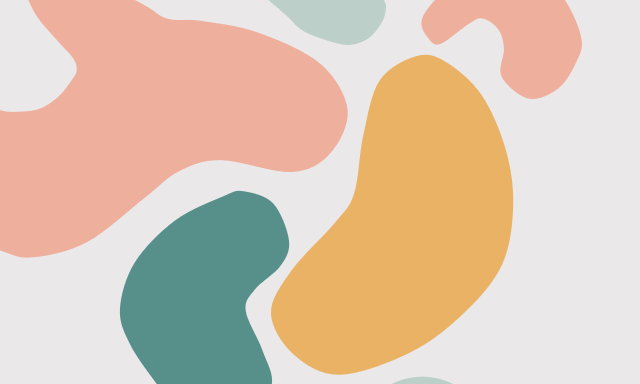
Reproduce this background procedurally as a Shadertoy shader.

```glsl
const int KNOTS = 16;
const int STEPS = 8;

// Point on a Catmull-Rom span from b to c
vec2 spline(vec2 a, vec2 b, vec2 c, vec2 d, float t) {
    return b + 0.5 * t * (c - a + t * (2.0 * a - 5.0 * b + 4.0 * c - d
             + t * (3.0 * (b - c) + d - a)));
}

// Signed distance to the closed smooth curve through the knots
float blob(vec2 p, vec2 knot[KNOTS]) {
    float nearest = 1e9, side = 1.0;
    vec2 from = knot[0];
    for (int i = 0; i < KNOTS; i++) {
        vec2 a = knot[(i + KNOTS - 1) % KNOTS];
        vec2 b = knot[i];
        vec2 c = knot[(i + 1) % KNOTS];
        vec2 d = knot[(i + 2) % KNOTS];
        for (int s = 1; s <= STEPS; s++) {
            vec2 to = spline(a, b, c, d, float(s) / float(STEPS));
            vec2 edge = to - from, rel = p - from;
            vec2 gap = rel - edge * clamp(dot(rel, edge) / dot(edge, edge), 0.0, 1.0);
            nearest = min(nearest, dot(gap, gap));
            // Flip the side at each crossing to the right of p
            if ((from.y > p.y) != (to.y > p.y) &&
                rel.x < edge.x * rel.y / edge.y) side = -side;
            from = to;
        }
    }
    return side * sqrt(nearest);
}

// Lay a flat colour inside a shape with a one-pixel soft edge
void paint(inout vec3 col, vec3 ink, float dist) {
    float pixel = 100.0 / iResolution.y;
    col = mix(col, ink, clamp(0.5 - dist / pixel, 0.0, 1.0));
}

void mainImage(out vec4 fragColor, in vec2 fragCoord) {
    // The canvas is 100 units high and 167 wide
    vec2 p = fragCoord / iResolution.xy * vec2(167.0, 100.0);

    vec3 paper = vec3(0.918, 0.910, 0.910);
    vec3 coral = vec3(0.933, 0.686, 0.616);
    vec3 ochre = vec3(0.914, 0.698, 0.392);
    vec3 teal  = vec3(0.341, 0.561, 0.541);
    vec3 sage  = vec3(0.737, 0.812, 0.788);
    vec3 col = paper;

    // Large coral body, then the paper notch at its upper left
    paint(col, coral, blob(p, vec2[KNOTS](
        vec2(-15.2, 41.3), vec2(0, 34.8), vec2(8.7, 33), vec2(22.8, 37),
        vec2(38, 48.7), vec2(46.7, 55.4), vec2(57.6, 58.3), vec2(76.1, 55.2),
        vec2(86.1, 60), vec2(90.7, 71.3), vec2(83.7, 83.3), vec2(67.4, 91.5),
        vec2(52.2, 94.6), vec2(43.5, 95.2), vec2(35.2, 100), vec2(4.3, 115.2))));
    paint(col, paper, blob(p, vec2[KNOTS](
        vec2(7.4, 100), vec2(10, 95.2), vec2(14.8, 89.6), vec2(19.1, 84.8),
        vec2(20, 81.7), vec2(18.7, 79.1), vec2(15.2, 74.8), vec2(10.4, 71.7),
        vec2(4.8, 70.9), vec2(0, 71.3), vec2(-6.5, 73.9), vec2(-10.9, 82.6),
        vec2(-10.9, 95.7), vec2(-8.7, 106.5), vec2(0, 110.9), vec2(5.4, 105.4))));

    // Ochre bean
    paint(col, ochre, blob(p, vec2[KNOTS](
        vec2(108.7, 85.4), vec2(116.3, 83.9), vec2(125.7, 75.2), vec2(132, 60.9),
        vec2(133.9, 46.3), vec2(131.1, 31.3), vec2(121.7, 19.1), vec2(107.6, 8.5),
        vec2(88.7, 2.4), vec2(76.5, 7.8), vec2(70.7, 18.5), vec2(76.1, 29.6),
        vec2(87.4, 42), vec2(92.4, 49.6), vec2(94.8, 64.8), vec2(99.1, 79.1))));

    // Teal bean, running off the bottom
    paint(col, teal, blob(p, vec2[KNOTS](
        vec2(63.5, 50.2), vec2(71.3, 47), vec2(75.4, 37.4), vec2(73.3, 30.9),
        vec2(66.5, 24.6), vec2(64.1, 19.1), vec2(68.5, 8.7), vec2(70.9, -0.4),
        vec2(65.2, -10.9), vec2(47.8, -8.7), vec2(40.9, 0), vec2(33.9, 10.4),
        vec2(31.3, 19.6), vec2(35.2, 31.7), vec2(45.7, 42.6), vec2(58.3, 48.9))));

    // Coral hook at the upper right
    paint(col, coral, blob(p, vec2[KNOTS](
        vec2(113.5, 100), vec2(110, 94.6), vec2(111.5, 90.4), vec2(114.8, 88.5),
        vec2(122.2, 93.7), vec2(125.9, 95.2), vec2(130, 92.4), vec2(131.5, 87.4),
        vec2(130.9, 80), vec2(138, 74.3), vec2(145.7, 77), vec2(150.4, 83.9),
        vec2(151.7, 90), vec2(147.4, 100), vec2(139.1, 108.7), vec2(121.7, 107.6))));

    // Sage shapes peeking in at the top and bottom
    paint(col, sage, blob(p, vec2[KNOTS](
        vec2(70, 100), vec2(75, 95.7), vec2(78.7, 92.2), vec2(84.3, 89.8),
        vec2(90.9, 88.3), vec2(96.1, 90), vec2(99.6, 94.1), vec2(100.7, 97.8),
        vec2(100.2, 100), vec2(97.8, 104.3), vec2(91.3, 108.7), vec2(82.6, 110.9),
        vec2(73.9, 109.8), vec2(67.4, 106.5), vec2(66.3, 103.3), vec2(68, 101.3))));
    paint(col, sage, length(p - vec2(110.2, -15.9)) - 17.8);

    fragColor = vec4(col, 1.0);
}
```
